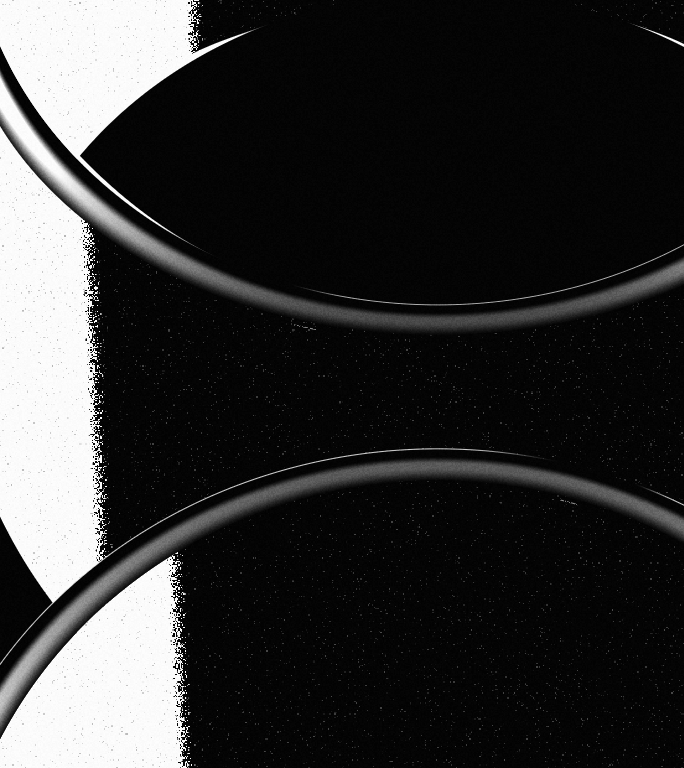
Reproduce this background procedurally as a Shadertoy shader.

```glsl
// Two glossy dark rings crossing a white sphere with a grainy shadow edge.

const float BLACK = 0.015;
const float WHITE = 0.985;
const float AXIS_X = 0.570;      // shared vertical axis of the rings
const float GRAIN_CELLS = 620.0; // grain cells per canvas height

// Sine-free hash of a grid cell, 0 to 1
float hash(vec2 cell) {
    vec3 h = fract(vec3(cell.xyx) * 0.1031);
    h += dot(h, h.yzx + 33.33);
    return fract((h.x + h.y) * h.z);
}

// Approximate signed distance to an axis-aligned ellipse
float ellipse(vec2 p, vec2 center, vec2 radius) {
    vec2 q = (p - center) / radius;
    float k = length(q);
    return k * (k - 1.0) / max(length(q / radius), 1e-4);
}

// Antialiased coverage of the region where d is negative
float fill(float d, float px) {
    return clamp(0.5 - d / px, 0.0, 1.0);
}

float stroke(float d, float halfWidth, float px) {
    return fill(abs(d) - halfWidth, px);
}

// White to the left of the edge, dissolving into scattered grains
float stipple(float x, float edge, float grain) {
    float density = 1.0 - smoothstep(edge - 0.014, edge + 0.020, x);
    return smoothstep(-0.06, 0.06, density * density - grain * 0.96 - 0.02);
}

// Brightness across a tube: t is 0 at its rim line and 1 at its far edge
float tube(float t, float peak) {
    float body = smoothstep(0.24, 0.48, t) * (1.0 - smoothstep(0.58, 1.06, t));
    return BLACK + min(peak * body * 1.08, 0.97);
}

// Broken row of bright flecks along a curve, between two x positions
float flecks(float d, float x, float start, float end, float grain, float px) {
    float span = step(start, x) * step(x, end);
    return span * stroke(d, 0.0007, px) * step(0.5, grain) * 0.55;
}

void mainImage(out vec4 fragColor, in vec2 fragCoord) {
    vec2 p = fragCoord / iResolution.y;
    float px = 1.0 / iResolution.y;
    float grain = hash(floor(p * GRAIN_CELLS));
    float fineGrain = hash(floor(p * GRAIN_CELLS) + 71.0);

    // Outlines
    float upperRim = ellipse(p, vec2(AXIS_X, 1.130), vec2(0.611, 0.527));
    float upperEdge = ellipse(p, vec2(AXIS_X, 1.025), vec2(0.625, 0.461));
    float lowerRim = ellipse(p, vec2(AXIS_X, -0.2174), vec2(0.686, 0.633));
    float lowerEdge = ellipse(p, vec2(AXIS_X, -0.2344), vec2(0.637, 0.609));
    float hole = ellipse(p, vec2(0.587, 0.490), vec2(0.598, 0.521));
    float sphere = ellipse(p, vec2(0.587, 0.609), vec2(0.651));

    // Lit sphere between the rings
    float middle = stipple(p.x, 0.134 - 0.041 * (p.y - 0.277), grain);
    float light = middle * fill(sphere, px);

    // View through the upper ring: dark disc with bright slivers on its border
    float sliver = 0.009 * (1.0 - smoothstep(0.225, 0.354, p.x))
                 + 0.0035 * smoothstep(0.814, 0.898, p.x);
    float sliverFade = 1.0 - smoothstep(0.31, 0.354, p.x)
                     + smoothstep(0.814, 0.835, p.x);
    float crescent = fill(hole - sliver, px) * sliverFade;
    float through = max(stipple(p.x, 0.254, grain), crescent) * fill(-hole, px);
    light = mix(light, through, fill(upperRim, px));

    // View through the lower ring
    float lowerLight = stipple(p.x, 0.242 - 0.049 * p.y, grain);
    light = mix(light, lowerLight, fill(lowerEdge, px));
    float shade = mix(BLACK, WHITE, light);

    // Tubes brighten away from the axis
    float side = abs(p.x - AXIS_X) / AXIS_X;
    float rise = side * side * side;
    float upperT = upperRim / max(upperRim - upperEdge, 1e-4);
    float lowerT = lowerRim / min(lowerRim - lowerEdge, -1e-4);
    float upperTube = tube(upperT, 0.25 + rise);
    float lowerTube = tube(lowerT, 0.31 + 0.38 * rise);
    shade = mix(shade, upperTube, fill(max(-upperRim, upperEdge), px));
    shade = mix(shade, lowerTube, fill(max(lowerRim, -lowerEdge), px));

    // Rim glints, fading in and out along each arc
    float upperFade = smoothstep(0.375, 0.46, p.x) * 0.72;
    float lowerFade = 1.0 - smoothstep(0.60, 0.735, p.x)
                    + smoothstep(0.825, 0.88, p.x);
    float wedgeWidth = 0.0028 * (1.0 - smoothstep(0.10, 0.29, p.x));
    float wedgeFade = 1.0 - smoothstep(0.20, 0.295, p.x);
    float glint = stroke(upperRim, 0.0006, px) * upperFade;
    glint = max(glint, stroke(upperRim + wedgeWidth, wedgeWidth, px) * wedgeFade);
    glint = max(glint, stroke(lowerRim, 0.0007, px) * lowerFade * 0.8);
    glint = max(glint, flecks(upperEdge - 0.008, p.x, 0.383, 0.417, grain, px));
    glint = max(glint, flecks(lowerEdge + 0.006, p.x, 0.729, 0.753, grain, px));
    shade = mix(shade, WHITE, glint);

    // Film grain, strongest in the greys
    float amount = 0.014 + 0.22 * shade * (1.0 - shade);
    shade += (fineGrain - 0.5) * amount;
    fragColor = vec4(vec3(clamp(shade, 0.0, 1.0)), 1.0);
}
```
